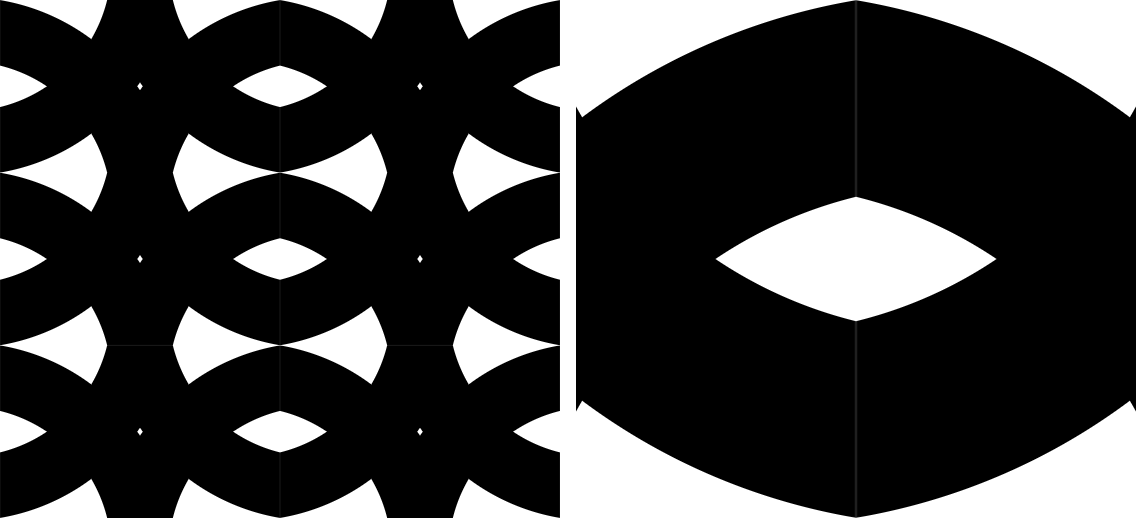
Left, the full canvas; right, a detail of the centre.
Reproduce this pattern procedurally as a Shadertoy shader.

```glsl
// Broad black arcs crossing on white, leaving lenses, curved triangles and small diamonds.
// Each cell is folded into one quadrant, where two mirrored rings form the bands;
// faint hairline seams mark the joints between cells.

const vec2  REPEATS     = vec2(2.0, 3.0);       // cells across and down
const vec2  CELL        = vec2(1.0, 0.618);     // cell size, in cell widths
const vec2  ARC_CENTER  = vec2(0.625, 0.4333);  // ring centre from the cell middle
const float ARC_RADIUS  = 0.6376;               // radius of the band's middle line
const float BAND_HALF   = 0.1149;               // half the band width
const float SEAM_HALF   = 0.0015;               // half the seam width
const float SEAM_ROW    = 1.0;                  // horizontal joint that shows a seam
const float SEAM_LIGHT  = 0.12;
const vec3  BAND_COLOR  = vec3(0.0);
const vec3  PAPER_COLOR = vec3(1.0);

// Signed distance to a ring-shaped band, negative inside.
float bandDistance(vec2 p, vec2 center) {
    return abs(length(p - center) - ARC_RADIUS) - BAND_HALF;
}

// Smooth coverage of a shape from its signed distance.
float coverage(float dist, float pixel) {
    return clamp(0.5 - dist / pixel, 0.0, 1.0);
}

void mainImage(out vec4 fragColor, in vec2 fragCoord) {
    vec2 grid = fragCoord / iResolution.xy * REPEATS;
    float pixel = REPEATS.x / iResolution.x;

    // Fold the cell into its upper right quadrant.
    vec2 q = abs(fract(grid) - 0.5) * CELL;

    // Two mirrored arcs cover the quadrant.
    float bands = min(bandDistance(q, ARC_CENTER),
                      bandDistance(q, ARC_CENTER * vec2(1.0, -1.0)));

    // Hairlines along the vertical joints and one horizontal joint.
    float columnSeam = 0.5 * CELL.x - q.x;
    float rowSeam = abs(grid.y - SEAM_ROW) * CELL.y;
    float seam = coverage(min(columnSeam, rowSeam) - SEAM_HALF, pixel);

    vec3 ink = mix(BAND_COLOR, PAPER_COLOR, SEAM_LIGHT * seam);
    vec3 color = mix(PAPER_COLOR, ink, coverage(bands, pixel));
    fragColor = vec4(color, 1.0);
}
```
